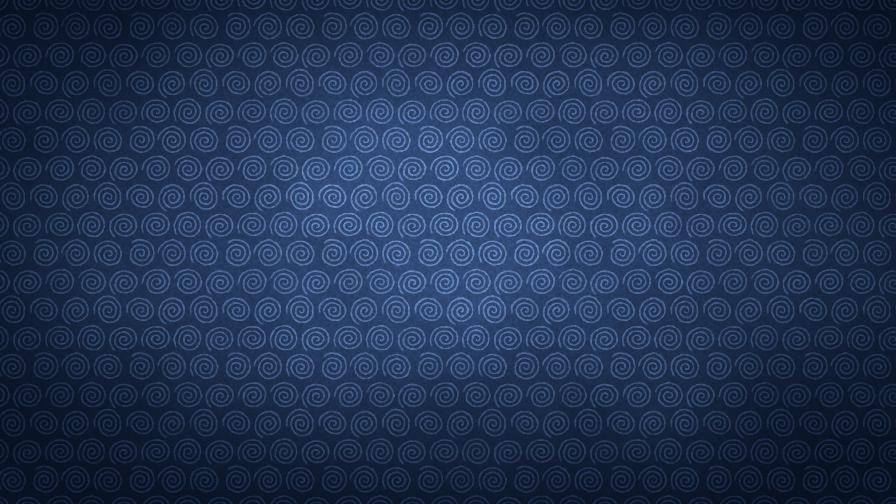
A WebGL 1 fragment shader for this pattern:

```glsl
precision highp float;
// Staggered rows of hand-drawn spirals on worn blue cloth under a soft central glow.

uniform vec2 u_resolution;

// Lengths are fractions of the canvas height.
const vec2 PITCH = vec2(0.0636, 0.0562);      // spacing of columns and rows
const vec2 ORIGIN = vec2(0.6610, 0.6080);     // centre of one spiral
const vec2 TILE = vec2(3.0, 4.0);             // spirals before the drawing recurs
const float TURN_GAP = 0.0093;                // distance between spiral turns
const float LINE_WIDTH = 0.0034;
const float TURNS = 3.22;
const float FIRST_TURN = 0.18;
const float SPIN = 0.57;                      // common rotation, in turns
const float SPIN_SPREAD = 0.30;
const float JITTER = 0.0024;
const float HAND_SHAKE = 0.0016;
const vec2 GLOW_CENTRE = vec2(0.5, 0.55);     // fraction of the canvas
const vec2 GLOW_SCALE = vec2(0.88, 0.92);
const vec3 CLOTH_DARK = vec3(0.028, 0.066, 0.130);
const vec3 CLOTH_LIGHT = vec3(0.196, 0.293, 0.470);
const vec3 LINE_DARK = vec3(0.085, 0.150, 0.258);
const vec3 LINE_LIGHT = vec3(0.420, 0.560, 0.780);
const float TAU = 6.2831853;

float hash(vec2 p) {
  vec3 q = fract(vec3(p.xyx) * 0.1031);
  q += dot(q, q.yzx + 33.33);
  return fract((q.x + q.y) * q.z);
}

float noise(vec2 p) {
  vec2 i = floor(p);
  vec2 f = fract(p);
  f = f * f * (3.0 - 2.0 * f);
  float low = mix(hash(i), hash(i + vec2(1.0, 0.0)), f.x);
  float high = mix(hash(i + vec2(0.0, 1.0)), hash(i + vec2(1.0)), f.x);
  return mix(low, high, f.y);
}

float fbm(vec2 p) {
  float sum = 0.0;
  float weight = 0.5;
  for (int i = 0; i < 4; i++) {
    sum += weight * noise(p);
    p = p * 2.03 + 17.1;
    weight *= 0.5;
  }
  return sum;
}

// Coverage of one spiral stroke; the seed varies its turn, shape and length.
float spiral(vec2 p, vec2 seed, float pixel) {
  float variation = hash(seed + 71.0);
  float spin = SPIN + SPIN_SPREAD * (hash(seed + 13.0) - 0.5);
  float squash = 0.10 * (hash(seed + 43.0) - 0.35);
  p *= vec2(1.0 - 0.5 * squash, 1.0 + squash);
  float angle = atan(p.y, p.x + 1e-5);
  float wobble = 0.03 * sin(2.0 * angle + TAU * variation);
  float shake = HAND_SHAKE * (noise(p * 110.0 + seed * 9.0) - 0.5);
  float radius = length(p) * (1.0 + wobble) + shake;
  float arm = angle / TAU + spin;
  float winding = floor(radius / TURN_GAP - arm + 0.5);
  float turn = winding + arm;
  float offset = abs(radius - turn * TURN_GAP);
  float width = LINE_WIDTH * (0.70 + 0.60 * noise(p * 330.0 + seed * 5.0));
  float stroke = 1.0 - smoothstep(-0.55, 0.55, (offset - 0.5 * width) / pixel);
  float last = TURNS - 0.20 * variation;
  float ends = smoothstep(FIRST_TURN - 0.08, FIRST_TURN, turn)
             * (1.0 - smoothstep(last - 0.04, last, turn));
  return stroke * ends;
}

// Nearest spiral in this row and in the rows above and below.
float spiralRows(vec2 p, float pixel) {
  vec2 grid = (p - ORIGIN) / PITCH;
  float nearestRow = floor(grid.y + 0.5);
  float ink = 0.0;
  for (int i = -1; i <= 1; i++) {
    float row = nearestRow + float(i);
    float stagger = 0.5 * mod(row, 2.0);
    float column = floor(grid.x - stagger + 0.5);
    vec2 seed = mod(vec2(column, row), TILE);
    vec2 jitter = JITTER * (vec2(hash(seed + 5.0), hash(seed + 29.0)) - 0.5);
    vec2 centre = vec2(column + stagger, row) * PITCH + jitter;
    ink = max(ink, spiral(p - ORIGIN - centre, seed, pixel));
  }
  return ink;
}

void main() {
  vec2 uv = gl_FragCoord.xy / u_resolution;
  vec2 p = gl_FragCoord.xy / u_resolution.y;
  float pixel = 1.0 / u_resolution.y;

  // Central light, broken by broad stains
  float stain = fbm(p * 4.5 + 8.0) - 0.47;
  float reach = length((uv - GLOW_CENTRE) * GLOW_SCALE);
  float glow = 1.0 - smoothstep(0.03, 0.63, reach);
  glow = clamp(glow * (1.0 + 0.45 * stain) + 0.08 * stain, 0.0, 1.0);

  // Chalky line wear and woven grain
  float chalk = 0.70 + 0.35 * noise(p * 260.0);
  float fade = 0.80 + 0.35 * fbm(p * 9.0 + 31.0);
  float ink = spiralRows(p, pixel) * clamp(chalk * fade, 0.0, 1.0);
  float grain = 0.91 + 0.18 * noise(p * 280.0 + 4.0);

  vec3 cloth = mix(CLOTH_DARK, CLOTH_LIGHT, glow);
  vec3 line = mix(LINE_DARK, LINE_LIGHT, glow);
  gl_FragColor = vec4(mix(cloth, line, ink) * grain, 1.0);
}
```
